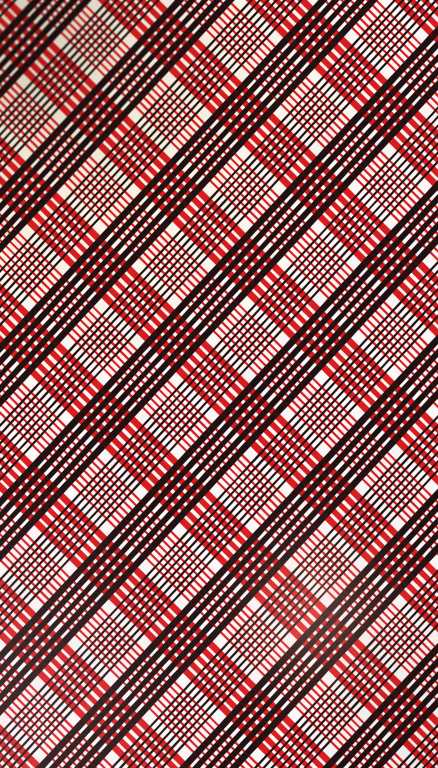
Write a WebGL 2 fragment shader that draws this pattern.

```glsl
#version 300 es
precision highp float;
// Diagonal plaid: black bars rise to the right over red bars that fall to the right.
// A slightly skewed lattice gives cell coordinates; each axis repeats a group of
// hairlines and a band of heavy bars. Soft light and uneven ink finish the print.

uniform vec2 u_resolution;
out vec4 fragColor;

#define STEP_DOWN vec2(0.0970, -0.0964)  // one repeat across the black bars
#define STEP_UP vec2(0.0924, 0.0996)     // one repeat across the red bars
#define CELL_CENTRE vec2(0.2305, 0.4583) // middle of one hairline grid
#define HAIR_PITCH 0.058
#define HAIR_WIDTH 0.021
#define BAR_PITCH 0.088
#define BAR_WIDTH_INNER 0.048
#define BAR_WIDTH_OUTER 0.064
#define INK_SPREAD 0.005
#define GLARE_CENTRE vec2(0.41, 0.20)

const vec3 PAPER = vec3(0.985, 0.965, 0.965);
const vec3 CREAM = vec3(0.98, 0.95, 0.86);
const vec3 RED = vec3(0.85, 0.11, 0.12);
const vec3 BLACK = vec3(0.12, 0.065, 0.07);
const vec3 GLARE = vec3(1.0, 0.80, 0.72);

vec2 hashGradient(vec2 cell) {
  vec2 q = fract(cell * vec2(0.1031, 0.1137));
  q += dot(q, q.yx + 33.33);
  float angle = 6.28318 * fract((q.x + q.y) * q.x * 17.3);
  return vec2(cos(angle), sin(angle));
}

float gradientNoise(vec2 p) {
  vec2 i = floor(p), f = fract(p);
  vec2 w = f * f * f * (f * (f * 6.0 - 15.0) + 10.0);
  vec2 e = vec2(1.0, 0.0);
  float low = mix(dot(hashGradient(i), f),
                  dot(hashGradient(i + e), f - e), w.x);
  float high = mix(dot(hashGradient(i + e.yx), f - e.yx),
                   dot(hashGradient(i + e.xx), f - e.xx), w.x);
  return mix(low, high, w.y);
}

// Coverage of the nearest of 2 * reach + 1 lines centred on zero.
float lineGroup(float x, float pitch, float reach, vec2 widths, float blur) {
  float index = clamp(floor(x / pitch + 0.5), -reach, reach);
  float width = mix(widths.x, widths.y, abs(index) / reach);
  float edge = 0.5 * width - abs(x - index * pitch);
  return clamp(edge / blur + 0.5, 0.0, 1.0);
}

// Hairlines in the middle of a repeat, heavy bars astride its border.
float stripes(float x, float spread, float blur) {
  float hairX = fract(x + 0.5) - 0.5;
  float barX = fract(x) - 0.5;
  vec2 hairWidths = vec2(HAIR_WIDTH + spread);
  vec2 barWidths = vec2(BAR_WIDTH_INNER, BAR_WIDTH_OUTER) + spread;
  float hairs = lineGroup(hairX, HAIR_PITCH, 3.0, hairWidths, blur);
  float bars = lineGroup(barX, BAR_PITCH, 2.0, barWidths, blur);
  return max(hairs, bars);
}

void main() {
  vec2 p = gl_FragCoord.xy / u_resolution.y;
  float aspect = u_resolution.x / u_resolution.y;

  // Lattice coordinates, and the size of a pixel in them
  vec2 cell = inverse(mat2(STEP_DOWN, STEP_UP)) * (p - CELL_CENTRE);
  float cornerBlur = smoothstep(0.35, 0.0, distance(p, vec2(0.0, 1.0)));
  float blur = 1.1 / (u_resolution.y * length(STEP_UP)) + 0.015 * cornerBlur;

  // Ink spreads unevenly along the lines
  float spread = INK_SPREAD * gradientNoise(p * 28.0);
  float black = stripes(cell.x, spread, blur);
  float red = stripes(cell.y, spread, blur);

  // Paper warms toward the upper left; black prints over red
  float warmth = smoothstep(0.55, 0.0, distance(p, vec2(0.05, 0.92)));
  vec3 color = mix(PAPER, CREAM, warmth);
  color = mix(color, RED, red);
  color = mix(color, BLACK + vec3(0.05, 0.0, 0.0) * red, black);

  // Glare low on the right, a faded lower left and a shaded upper left corner
  float glare = exp(-dot(p - GLARE_CENTRE, p - GLARE_CENTRE) / 0.008);
  color = mix(color, GLARE, 0.22 * glare);
  float fade = smoothstep(0.35, 0.0, distance(p, vec2(0.0, 0.08)));
  color = mix(color, vec3(0.95, 0.84, 0.88), 0.13 * fade);
  color *= 1.0 - 0.15 * cornerBlur;
  color *= 1.0 - 0.06 * smoothstep(0.6, 1.0, p.x / aspect) * smoothstep(0.3, 0.0, p.y);
  color *= 1.0 + 0.03 * gradientNoise(p * 9.0);

  fragColor = vec4(clamp(color, 0.0, 1.0), 1.0);
}
```
